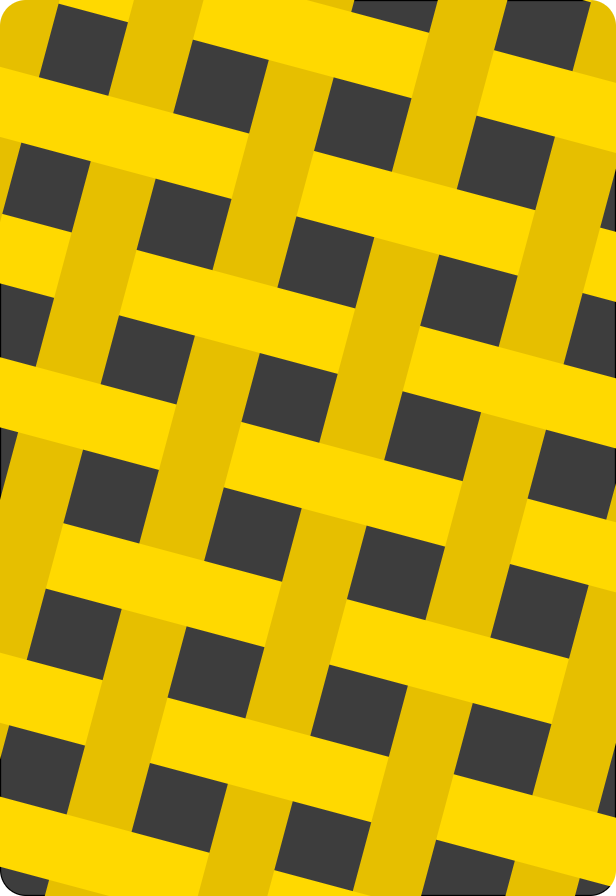
Give the GLSL for this pattern, as a WebGL 1 fragment shader.

```glsl
precision highp float;

uniform vec2 u_resolution;

const vec3 GROUND = vec3(0.24);
const vec3 BAND_COLOR = vec3(1.0, 0.85, 0.0);
const vec3 STRAP_COLOR = vec3(0.9, 0.75, 0.0);
const float TILT = 0.2618;
const float STRAP_HALF = 0.0375;
const float BAND_HALF = 0.0378;
const float CORNER_RADIUS = 0.029;

// Centre of a steep strap; spacing is slightly tighter at the left
float strapCenter(float i) {
  return 0.0111 + 0.166 * i + 0.0156 * exp2(-1.7 * i);
}

// Centre of a shallow band, with a small uneven spacing
float bandCenter(float j) {
  return -0.049 + 0.1579 * j - 0.0018 * cos(2.0944 * j);
}

float coverage(float dist, float pixel) {
  return clamp(0.5 - dist / pixel, 0.0, 1.0);
}

// Keeps the nearest stripe as (distance from its centre, index)
vec2 nearest(vec2 best, float dist, float index) {
  return dist < best.x ? vec2(dist, index) : best;
}

vec2 nearestStrap(float u) {
  vec2 best = vec2(10.0, 0.0);
  for (int k = 0; k < 6; k++) {
    float i = float(k);
    best = nearest(best, abs(u - strapCenter(i)), i);
  }
  return best;
}

vec2 nearestBand(float v) {
  vec2 best = vec2(10.0, 0.0);
  for (int k = -1; k < 7; k++) {
    float j = float(k);
    best = nearest(best, abs(v - bandCenter(j)), j);
  }
  return best;
}

float roundedBox(vec2 p, vec2 halfSize, float radius) {
  vec2 d = abs(p) - halfSize + radius;
  return length(max(d, 0.0)) + min(max(d.x, d.y), 0.0) - radius;
}

vec3 weave(vec2 q, vec3 base, float pixel) {
  vec2 strap = nearestStrap(q.x);
  vec2 band = nearestBand(q.y);
  float strapMask = coverage(strap.x - STRAP_HALF, pixel);
  float bandMask = coverage(band.x - BAND_HALF, pixel);

  vec3 strapOnTop = mix(mix(base, BAND_COLOR, bandMask), STRAP_COLOR, strapMask);
  vec3 bandOnTop = mix(mix(base, STRAP_COLOR, strapMask), BAND_COLOR, bandMask);

  // Plain weave; the first strap shares its neighbour's order
  float strapOver = mod(max(strap.y, 1.0) + band.y, 2.0);
  return strapOver > 0.5 ? strapOnTop : bandOnTop;
}

void main() {
  float pixel = 1.0 / u_resolution.y;
  vec2 size = u_resolution * pixel;
  vec2 p = vec2(gl_FragCoord.x, u_resolution.y - gl_FragCoord.y) * pixel;

  // Tilted weave axes: u along the bands, v along the straps
  float c = cos(TILT);
  float s = sin(TILT);
  vec2 q = vec2(c * p.x + s * p.y, c * p.y - s * p.x);

  // Dark ground with a fine black rim
  float card = roundedBox(p - 0.5 * size, 0.5 * size, CORNER_RADIUS);
  vec3 base = mix(vec3(0.0), GROUND, coverage(card + 0.0013, pixel));

  // Rounded card on white
  vec3 color = mix(vec3(1.0), weave(q, base, pixel), coverage(card, pixel));
  gl_FragColor = vec4(color, 1.0);
}
```
